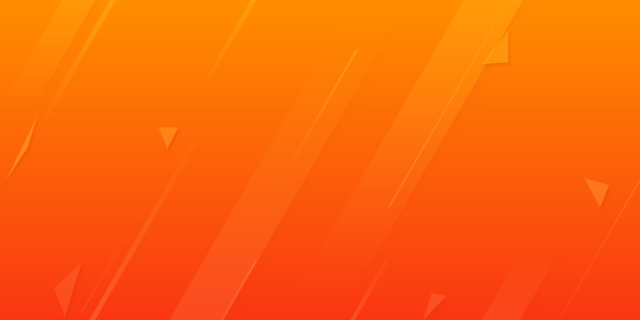
This background is drawn by a Shadertoy shader. Its source:

```glsl
const vec3 BOTTOM_RED = vec3(0.98, 0.21, 0.07);
const vec3 TOP_ORANGE = vec3(1.0, 0.555, 0.0);
const vec3 LOW_TINT = vec3(1.0, 0.50, 0.28);
const vec3 HIGH_TINT = vec3(1.0, 0.70, 0.09);
const vec3 SHADOW = vec3(0.75, 0.15, 0.02);
const float SLANT = 0.577;          // horizontal run per unit of height
const float BAND_SHADOW = 0.14;
const float SHARD_SHADOW = 0.16;
const vec2 SHADOW_SHIFT = vec2(0.006, -0.008);

// Stripes: x where it meets the floor, width, lowest y, highest y.
// Strength: positive is brightest at the top, negative at the bottom.
const int BANDS = 4;
const vec4 BAND[BANDS] = vec4[BANDS](
    vec4(-0.382, 0.104, 0.66, 1.01), vec4(0.529, 0.170, -0.01, 0.95),
    vec4(0.873, 0.185, 0.10, 1.01), vec4(1.505, 0.120, -0.01, 0.22));
const float BAND_STRENGTH[BANDS] = float[BANDS](0.28, -0.28, 0.34, -0.22);

const int LINES = 9;
const vec4 LINE[LINES] = vec4[LINES](
    vec4(-0.233, 0.018, 0.60, 1.01), vec4(0.207, 0.016, 0.70, 1.01),
    vec4(0.279, 0.018, -0.01, 0.60), vec4(0.240, 0.004, 0.02, 0.36),
    vec4(0.624, 0.008, 0.42, 0.845), vec4(0.690, 0.005, -0.15, 0.185),
    vec4(1.010, 0.004, 0.352, 1.40), vec4(1.094, 0.015, -0.01, 0.23),
    vec4(1.745, 0.004, -0.20, 0.48));
const float LINE_STRENGTH[LINES] = float[LINES](
    0.50, 0.45, -0.45, -0.30, 0.50, 0.60, -0.65, -0.35, 0.45);

// Triangular shards, three corners each
const int SHARDS = 6;
const vec2 CORNER[SHARDS * 3] = vec2[SHARDS * 3](
    vec2(1.588, 0.904), vec2(1.588, 0.805), vec2(1.505, 0.800),
    vec2(0.495, 0.602), vec2(0.557, 0.602), vec2(0.523, 0.536),
    vec2(1.826, 0.443), vec2(1.904, 0.422), vec2(1.875, 0.352),
    vec2(0.255, 0.180), vec2(0.169, 0.099), vec2(0.203, 0.010),
    vec2(1.349, 0.083), vec2(1.396, 0.076), vec2(1.323, 0.000),
    vec2(0.112, 0.628), vec2(0.023, 0.445), vec2(0.087, 0.540));
const float SHARD_STRENGTH[SHARDS] = float[SHARDS](0.42, 0.45, 0.48, 0.26, 0.32, 0.60);

float cover(float dist, float pixel) {
    return 1.0 - smoothstep(-pixel, pixel, dist);
}

// Opacity along a stripe, cut at both ends
float fadeAlong(vec4 stripe, float strength, float y, float pixel) {
    float t = clamp((y - stripe.z) / (stripe.w - stripe.z), 0.0, 1.0);
    float ends = cover(stripe.z - y, pixel) * cover(y - stripe.w, pixel);
    return abs(strength) * (strength > 0.0 ? t : 1.0 - t) * ends;
}

float stripeDistance(vec4 stripe, vec2 p) {
    float across = p.x - SLANT * p.y - stripe.x - 0.5 * stripe.y;
    return (abs(across) - 0.5 * stripe.y) / sqrt(1.0 + SLANT * SLANT);
}

float edgeDistance(vec2 p, vec2 a, vec2 b) {
    vec2 along = normalize(b - a);
    return dot(p - a, vec2(along.y, -along.x));
}

float triangleDistance(vec2 p, vec2 a, vec2 b, vec2 c) {
    float winding = sign(edgeDistance(c, a, b));
    vec3 edges = -winding * vec3(edgeDistance(p, a, b),
                                 edgeDistance(p, b, c),
                                 edgeDistance(p, c, a));
    return max(edges.x, max(edges.y, edges.z));
}

void mainImage(out vec4 fragColor, in vec2 fragCoord) {
    vec2 p = fragCoord / iResolution.y;
    float pixel = 0.8 / iResolution.y;
    vec3 color = mix(BOTTOM_RED, TOP_ORANGE, p.y);
    vec3 tint = mix(LOW_TINT, HIGH_TINT, smoothstep(0.0, 0.9, p.y));

    // Broad bands with a soft shadow on the right
    for (int i = 0; i < BANDS; i++) {
        float dist = stripeDistance(BAND[i], p);
        float fade = fadeAlong(BAND[i], BAND_STRENGTH[i], p.y, pixel);
        float right = step(BAND[i].x + 0.5 * BAND[i].y, p.x - SLANT * p.y);
        float shade = right * exp(-90.0 * max(dist, 0.0)) * (1.0 - cover(dist, pixel));
        color = mix(color, SHADOW, BAND_SHADOW * shade * sqrt(fade));
        color = mix(color, tint, fade * cover(dist, pixel));
    }

    // Fine slanted streaks
    for (int i = 0; i < LINES; i++) {
        float fade = fadeAlong(LINE[i], LINE_STRENGTH[i], p.y, pixel);
        color = mix(color, tint, fade * cover(stripeDistance(LINE[i], p), pixel));
    }

    // Shards over their drop shadows
    for (int i = 0; i < SHARDS; i++) {
        vec2 a = CORNER[3 * i], b = CORNER[3 * i + 1], c = CORNER[3 * i + 2];
        float body = cover(triangleDistance(p, a, b, c), pixel);
        float shade = cover(triangleDistance(p - SHADOW_SHIFT, a, b, c), 0.008);
        color = mix(color, SHADOW, SHARD_SHADOW * shade * (1.0 - body));
        color = mix(color, tint, SHARD_STRENGTH[i] * body);
    }

    fragColor = vec4(color, 1.0);
}
```
